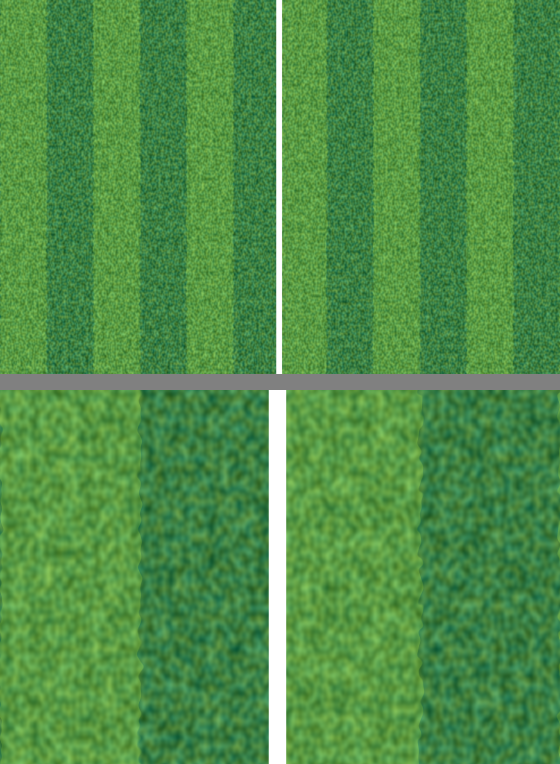
Top: the whole. Bottom: its middle third, enlarged.
Write a WebGL 2 fragment shader that draws this texture.

```glsl
#version 300 es
precision highp float;
// Two panels of mown lawn in light and dark upright stripes, split by a white gap.

#define STRIPES 12.0        // stripes across the full width
#define GAP_CENTER 0.4985   // middle of the white gap, share of width
#define GAP_HALF 0.0052     // half its width, share of width
#define GRAIN 150.0         // grass tufts per canvas height
#define CONTRAST 0.25       // light and shade of the tufts
#define TINT 0.13           // drift of hue between tufts
#define RAGGED 0.05         // roughness of stripe edges, in stripes

uniform vec2 u_resolution;
out vec4 fragColor;

const vec3 LIGHT_GRASS = vec3(0.352, 0.606, 0.266);
const vec3 DARK_GRASS = vec3(0.236, 0.502, 0.264);
const vec3 GAP_WHITE = vec3(1.0);

// Pseudo-random unit gradient for a lattice point
vec2 gradientAt(vec2 cell) {
    uvec2 q = uvec2(ivec2(cell)) * uvec2(1597334673u, 3812015801u);
    uint h = (q.x ^ q.y) * 1597334673u;
    h = (h ^ (h >> 15)) * 2246822519u;
    h ^= h >> 13;
    float angle = float(h & 65535u) / 65536.0 * 6.2831853;
    return vec2(cos(angle), sin(angle));
}

float gradientNoise(vec2 p) {
    vec2 i = floor(p), f = p - i;
    vec2 w = f * f * f * (f * (f * 6.0 - 15.0) + 10.0);
    vec2 right = vec2(1.0, 0.0), up = vec2(0.0, 1.0);
    float a = dot(gradientAt(i), f);
    float b = dot(gradientAt(i + right), f - right);
    float c = dot(gradientAt(i + up), f - up);
    float d = dot(gradientAt(i + 1.0), f - 1.0);
    return mix(mix(a, b, w.x), mix(c, d, w.x), w.y);
}

// Fine blades over coarser tufts, slightly taller than wide
float grassNoise(vec2 p) {
    float sum = 0.0, amplitude = 0.7;
    vec2 q = p * GRAIN * vec2(1.1, 0.85);
    for (int octave = 0; octave < 3; octave++) {
        sum += amplitude * gradientNoise(q + 37.3 * float(octave));
        q *= 0.53;
        amplitude *= 0.6;
    }
    return sum;
}

void main() {
    vec2 uv = gl_FragCoord.xy / u_resolution;
    vec2 p = gl_FragCoord.xy / u_resolution.y;

    // Alternating stripes with edges frayed by the blades
    float fray = RAGGED * gradientNoise(p * GRAIN * 0.6 + 211.7);
    float fromLight = abs(mod(uv.x * STRIPES + fray + 0.5, 2.0) - 1.0);
    float soft = STRIPES / u_resolution.x;
    float dark = smoothstep(0.5 - soft, 0.5 + soft, fromLight);
    vec3 color = mix(LIGHT_GRASS, DARK_GRASS, dark);

    // Tuft shading, and a hue drift between brownish and teal
    float shade = grassNoise(p);
    float hue = gradientNoise(p * GRAIN * 0.75 + 91.4);
    color += CONTRAST * shade * vec3(0.95, 1.0, 0.65);
    color += TINT * hue * mix(0.6, 1.0, dark) * vec3(-0.7, 0.1, 0.9);

    // White gap between the panels
    float edge = 0.7 / u_resolution.x;
    float gap = 1.0 - smoothstep(-edge, edge, abs(uv.x - GAP_CENTER) - GAP_HALF);
    color = mix(color, GAP_WHITE, gap);

    fragColor = vec4(clamp(color, 0.0, 1.0), 1.0);
}
```
